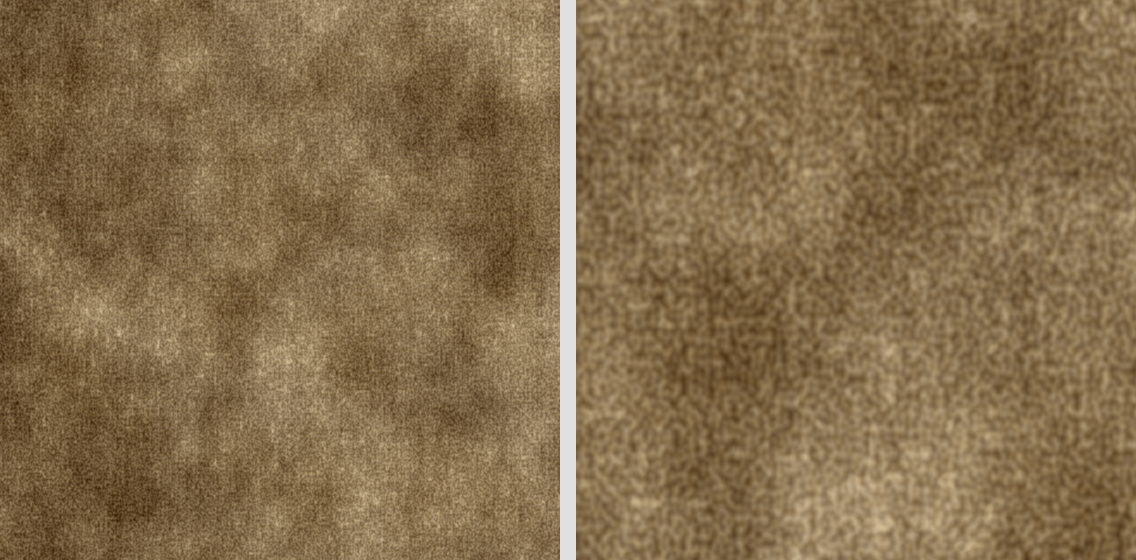
Left: the whole. Right: its middle third, enlarged.
Write a Shadertoy shader that draws this texture.

```glsl
// Worn brown velvet: soft cloudy patches of crushed pile over a fine,
// faintly ribbed weave with pale raised tufts. Layers of gradient noise
// are summed into one brightness value that shifts a warm brown.

float hash(vec2 p) {
    vec3 q = fract(p.xyx * vec3(0.1031, 0.1030, 0.0973));
    q += dot(q, q.yzx + 33.33);
    return fract((q.x + q.y) * q.z);
}

float cornerSlope(vec2 cell, vec2 offset) {
    float angle = 6.2832 * hash(cell);
    return dot(vec2(cos(angle), sin(angle)), offset);
}

float gradientNoise(vec2 p) {
    vec2 i = floor(p), f = fract(p);
    vec2 u = f * f * f * (f * (f * 6.0 - 15.0) + 10.0);
    vec2 e = vec2(1.0, 0.0);
    float low = mix(cornerSlope(i, f), cornerSlope(i + e, f - e), u.x);
    float high = mix(cornerSlope(i + e.yx, f - e.yx), cornerSlope(i + 1.0, f - 1.0), u.x);
    return mix(low, high, u.y);
}

// Cloudy patches, slightly taller than wide
float crushedPile(vec2 p) {
    float sum = 0.0, weight = 1.0;
    p = p * vec2(3.6, 2.8) + 17.3;
    for (int octave = 0; octave < 5; octave++) {
        sum += weight * gradientNoise(p);
        p = p * 2.03 + vec2(31.7, 11.9);
        weight *= 0.72;
    }
    return sum;
}

void mainImage(out vec4 fragColor, in vec2 fragCoord) {
    vec2 uv = fragCoord / iResolution.y;
    float patches = crushedPile(uv);

    // Light falls off toward the left edge
    float shade = 0.015 + 0.05 * (uv.x - 0.5) - 0.09 * smoothstep(0.36, 0.0, uv.x);
    shade += 0.175 * patches;

    // Fine fibres, coarser stitches and short vertical streaks
    float fibres = gradientNoise(uv * vec2(235.0, 205.0) + 5.1);
    float stitches = gradientNoise(uv * vec2(128.0, 112.0) + 71.4);
    float streaks = gradientNoise(uv * vec2(95.0, 22.0) + 43.7);
    shade += 0.17 * fibres + 0.10 * stitches + 0.045 * streaks;

    // Weave ribs, bent a little and fading in and out
    float bend = 0.9 * gradientNoise(uv * vec2(9.0, 40.0) + 3.0);
    float ribFade = 0.7 + gradientNoise(uv * 7.0 + 90.0);
    shade += 0.016 * ribFade * sin(6.2832 * 128.0 * uv.x + bend);
    shade += 0.008 * ribFade * sin(6.2832 * 110.0 * uv.y + 3.0 * bend);

    // Pale tufts, most frequent where the pile is already light
    float tuftNoise = gradientNoise(uv * vec2(88.0, 76.0) + 25.6);
    float tufts = smoothstep(0.28, 0.55, tuftNoise + 0.22 * patches);
    shade += 0.085 * tufts;

    vec3 color = vec3(0.502, 0.408, 0.277) + shade * vec3(1.0, 1.03, 0.97);

    // Slight drift between golden and grey threads
    float tint = gradientNoise(uv * 150.0 + 60.2) + 0.6 * gradientNoise(uv * 6.0 + 8.8);
    color += tint * vec3(0.012, 0.0, -0.025);
    fragColor = vec4(clamp(color, 0.0, 1.0), 1.0);
}
```
